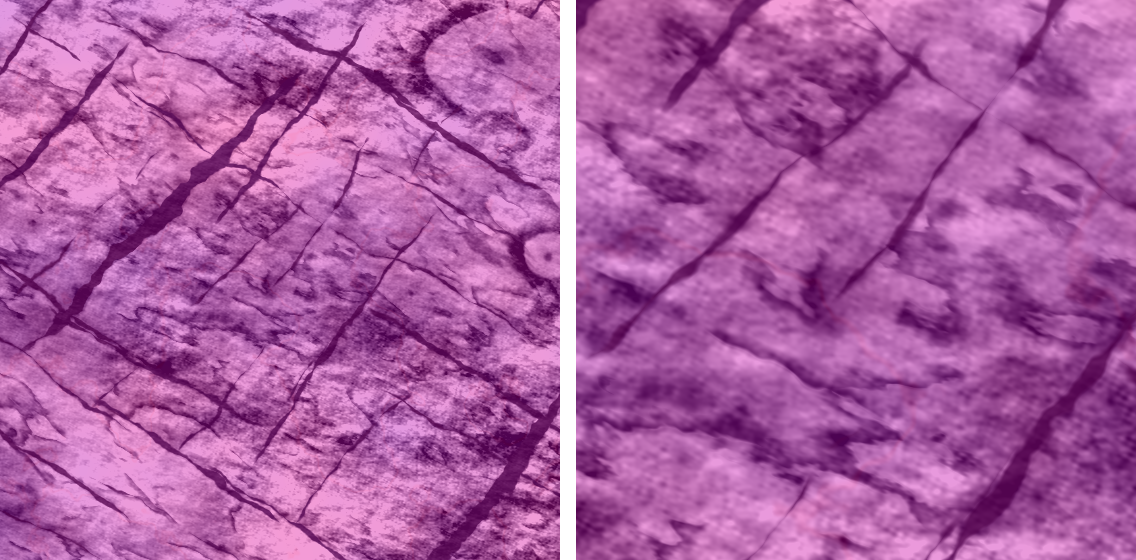
Left, the full canvas; right, a detail of the centre.
Write a Shadertoy shader that draws this texture.

```glsl
// Weathered magenta rock face: rough lit relief with tonal patches and broken ledges,
// cut by two families of ragged cracks and hairlines, plus two pale rounded knobs.
// Fractal value noise gives the stone; cracks are scattered along a low-discrepancy sequence.

const vec3 SHADOW_COLOR = vec3(0.40, 0.09, 0.38);
const vec3 LIGHT_COLOR = vec3(0.83, 0.51, 0.77);
const vec3 WARM_SHIFT = vec3(0.16, 0.03, -0.10);
const vec3 VEIN_SHIFT = vec3(0.01, -0.05, -0.07);
const float BASE_TONE = 0.80;
const float PATCH_CONTRAST = 1.4;
const float FINE_RELIEF = 0.072;
const float BROAD_RELIEF = 0.055;
const float GRAIN_CONTRAST = 0.28;
const float LEDGE_CONTRAST = 0.62;
const float CRACK_TONE = -0.08;
const float STEEP_ANGLE = 0.88;     // cracks rising to the right
const float BEDDING_ANGLE = -0.56;  // cracks and ledges falling to the right
const int FIRST_CRACK = 4;
const int LAST_CRACK = 34;
const int FIRST_HAIRLINE = 21;
const int LEDGE_LAYERS = 5;
const vec2 LIGHT_DIR = vec2(0.45, -0.89);
const float NOISE_MEAN = 0.485;
const vec3 BIG_KNOB = vec3(0.885, 0.895, 0.095);   // centre, radius
const vec3 SMALL_KNOB = vec3(0.985, 0.55, 0.036);

float hash(vec2 p) {
    vec3 q = fract(vec3(p.xyx) * 0.1031);
    q += dot(q, q.yzx + 33.33);
    return fract((q.x + q.y) * q.z);
}

float noise(vec2 p) {
    vec2 cell = floor(p), f = fract(p);
    f = f * f * (3.0 - 2.0 * f);
    return mix(mix(hash(cell), hash(cell + vec2(1, 0)), f.x),
               mix(hash(cell + vec2(0, 1)), hash(cell + vec2(1, 1)), f.x), f.y);
}

float fbm(vec2 p, int octaves) {
    float sum = 0.0, amp = 0.5;
    for (int i = 0; i < octaves; i++) {
        sum += amp * noise(p + 50.0);
        p = mat2(1.6, 1.2, -1.2, 1.6) * p + 17.3;
        amp *= 0.5;
    }
    return sum;
}

// Coordinates along and across a direction
vec2 alongAcross(vec2 p, float angle) {
    vec2 dir = vec2(cos(angle), sin(angle));
    return vec2(dot(p, dir), dot(p, vec2(-dir.y, dir.x)));
}

float height(vec2 p) {
    return fbm(alongAcross(p, BEDDING_ANGLE) * vec2(3.8, 5.6), 7);
}

// x: dark opening, y: soft shade beside it, z: lit lower lip
vec3 cracks(vec2 p, float ragged) {
    vec3 result = vec3(0.0);
    for (int i = FIRST_CRACK; i <= LAST_CRACK; i++) {
        float id = float(i);
        bool steep = i % 3 == 0 || i % 12 == 4;
        bool hairline = i >= FIRST_HAIRLINE;
        bool major = i % 6 == 3 && !hairline;
        vec2 centre = fract(0.5 + id * vec2(0.75488, 0.56984));
        float angle = (steep ? STEEP_ANGLE : BEDDING_ANGLE) + 0.2 * (hash(vec2(id, 3.0)) - 0.5);
        float halfLength = major ? 0.38 : mix(0.14, 0.28, hash(vec2(id, 7.0)));
        float maxWidth = major ? 0.014 : hairline ? 0.002 : mix(0.003, 0.007, hash(vec2(id, 11.0)));
        vec2 q = alongAcross(p - centre, angle);
        float taper = max(1.0 - q.x * q.x / (halfLength * halfLength), 0.0);
        float swell = 0.1 + noise(vec2(q.x * 13.0 + 40.0, id * 5.0)) + 0.5 * noise(vec2(q.x * 45.0 + 60.0, id * 5.0));
        float width = maxWidth * sqrt(taper) * swell;
        float gap = abs(q.y) - width + ragged * (0.4 + 40.0 * maxWidth);
        float present = smoothstep(0.0, 0.25, taper) * (hairline ? smoothstep(0.3, 0.7, swell) : 1.0);
        float opening = present * (1.0 - smoothstep(-0.0018, 0.0016, gap));
        float reach = q.y > 0.0 ? 0.007 + 1.3 * maxWidth : 0.006;
        float shade = present * exp(-max(gap, 0.0) / reach);
        float lip = present * smoothstep(0.0, 0.004, -q.y - width)
                  * (1.0 - smoothstep(0.004, 0.018, -q.y - width));
        result = max(result, vec3(opening, shade, lip));
    }
    return result;
}

// Broken ledges of several sizes: a sharp dark edge fading on one side, lit on the other
float ledges(vec2 p) {
    float shade = 0.0, lit = 0.0, scale = 2.2;
    for (int i = 0; i < LEDGE_LAYERS; i++) {
        float id = float(i);
        vec2 q = alongAcross(p, BEDDING_ANGLE + 0.2 * sin(id * 2.0)) * vec2(0.55, 1.4) * scale;
        float d = fbm(q + id * 9.7, 6) - 0.47;
        float edge = 0.004 + 0.002 * scale, fade = 0.03 + 0.006 * scale;
        float broken = smoothstep(0.47, 0.6, fbm(p * (5.0 + scale) + id * 23.1, 4));
        shade = max(shade, broken * smoothstep(0.0, edge, d) * (1.0 - smoothstep(edge, fade, d)));
        lit = max(lit, broken * smoothstep(0.0, edge, -d) * (1.0 - smoothstep(edge, fade, -d)));
        scale *= 1.6;
    }
    return shade - 0.25 * lit;
}

// x: inside, y: shadow around the upper left rim, z: central pit
vec3 knob(vec2 p, vec3 shape) {
    vec2 q = (p - shape.xy) * vec2(0.78, 1.1);
    float r = length(q), d = r - shape.z;
    float side = smoothstep(-0.2, 0.8, dot(q / max(r, 0.001), vec2(-0.85, 0.53)));
    float rim = smoothstep(-0.004, 0.002, d) * (1.0 - smoothstep(0.008, 0.035, d)) * mix(0.25, 1.0, side);
    float pit = 1.0 - smoothstep(0.08, 0.25, r / shape.z);
    return vec3(1.0 - smoothstep(-0.004, 0.003, d), rim, pit);
}

void mainImage(out vec4 fragColor, in vec2 fragCoord) {
    vec2 p = fragCoord / iResolution.xy;
    vec2 warp = vec2(fbm(p * 8.0, 6), fbm(p * 8.0 + 31.0, 6)) - NOISE_MEAN;
    vec2 rough = p + 0.05 * warp;
    float ragged = 0.016 * (fbm(p * 50.0 + 3.0, 3) - 0.44);

    // Stone tone: patches, lit relief at two scales and fine grain
    float patches = fbm(alongAcross(p, BEDDING_ANGLE) * vec2(2.6, 4.2) + 5.0, 6) - NOISE_MEAN;
    float here = height(p);
    float fine = (here - height(p + LIGHT_DIR * 0.002)) / 0.002;
    float broad = (here - height(p + LIGHT_DIR * 0.009)) / 0.009;
    float roughness = mix(0.6, 1.4, smoothstep(0.3, 0.65, fbm(p * 3.5 + 12.0, 3)));
    float tone = BASE_TONE + PATCH_CONTRAST * patches;
    tone += roughness * (FINE_RELIEF * fine + BROAD_RELIEF * broad + GRAIN_CONTRAST * (noise(p * 270.0) - 0.5));
    tone -= LEDGE_CONTRAST * ledges(p);

    // Knobs and cracks
    vec3 knobs = max(knob(rough, BIG_KNOB), knob(rough, SMALL_KNOB));
    tone = mix(tone, 0.55 * tone + 0.46, knobs.x);
    tone -= 0.85 * knobs.y + 0.6 * knobs.z;
    vec3 crack = cracks(rough, ragged) * (1.0 - knobs.x);
    tone += 0.16 * crack.z - 0.3 * crack.y;
    tone = mix(tone, CRACK_TONE + 0.3 * patches + 0.03 * fine, 0.93 * crack.x);

    // Colour: shadow to light, with warm areas and rusty veins
    vec3 color = mix(SHADOW_COLOR, LIGHT_COLOR, clamp(tone, -0.18, 1.22));
    float warm = fbm(p * 4.0 + 71.0, 5) - NOISE_MEAN;
    float vein = 1.0 - smoothstep(0.0, 0.016, abs(fbm(p * 5.0 + 43.0, 6) - NOISE_MEAN));
    color += (WARM_SHIFT * warm + 0.6 * VEIN_SHIFT * vein) * (1.0 - crack.x);
    fragColor = vec4(clamp(color, 0.0, 1.0), 1.0);
}
```
